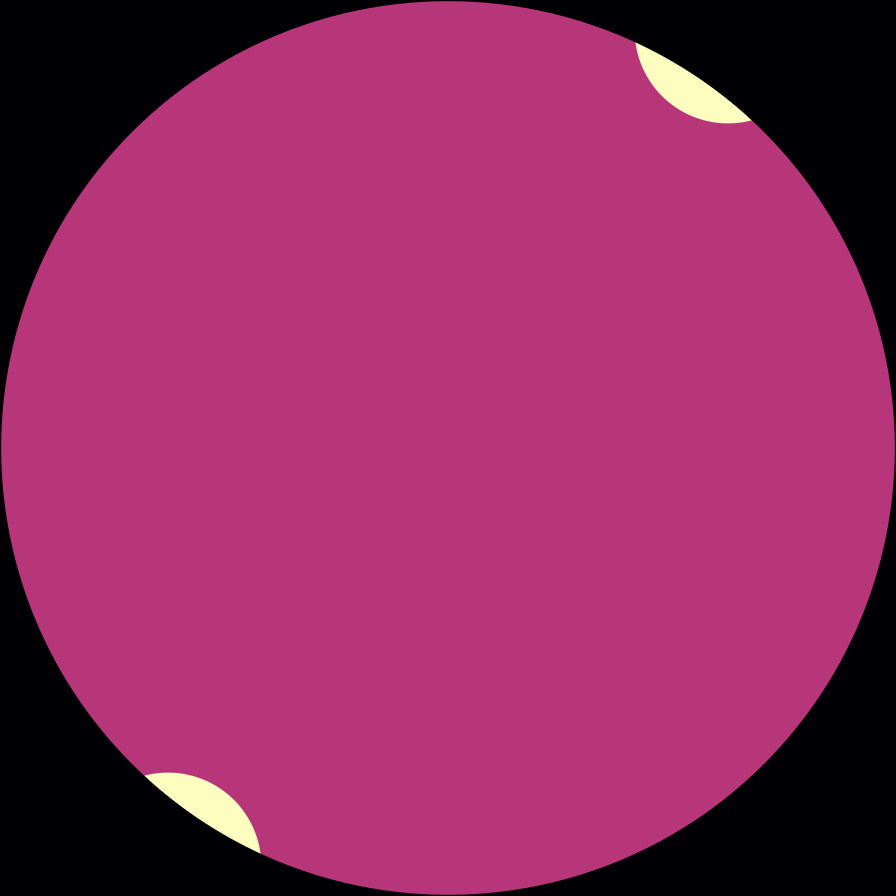
Give the GLSL for this background, as a WebGL 2 fragment shader.

```glsl
#version 300 es
precision highp float;
// A flat magenta disc fills a near-black canvas, with two pale caps on its rim.
// Both caps are one circle, repeated by a half turn about the centre and
// clipped by the disc; all edges come from circle distance functions.

uniform vec2 u_resolution;
out vec4 fragColor;

const vec3 NIGHT = vec3(0.001, 0.0, 0.014);
const vec3 MAGENTA = vec3(0.716, 0.212, 0.478);
const vec3 CREAM = vec3(0.988, 0.992, 0.749);

const float DISC_RADIUS = 0.4987;
const vec2 CAP_CENTER = vec2(0.3125, 0.4665);
const float CAP_RADIUS = 0.1042;

// Signed distance to a circle, negative inside
float circleDistance(vec2 p, vec2 center, float radius) {
    return length(p - center) - radius;
}

// Coverage of a shape, softened over one pixel
float coverage(float distance, float pixel) {
    return clamp(0.5 - distance / pixel, 0.0, 1.0);
}

// Folds the plane by a half turn onto the side that faces the axis
vec2 foldHalfTurn(vec2 p, vec2 axis) {
    return dot(p, axis) < 0.0 ? -p : p;
}

void main() {
    // Centred coordinates, the shorter side being one unit
    float pixel = 1.0 / min(u_resolution.x, u_resolution.y);
    vec2 p = (gl_FragCoord.xy - 0.5 * u_resolution) * pixel;

    float disc = coverage(circleDistance(p, vec2(0.0), DISC_RADIUS), pixel);
    vec2 folded = foldHalfTurn(p, CAP_CENTER);
    float cap = coverage(circleDistance(folded, CAP_CENTER, CAP_RADIUS), pixel);

    // Caps lie on the disc, the disc on the night
    vec3 surface = mix(MAGENTA, CREAM, cap);
    fragColor = vec4(mix(NIGHT, surface, disc), 1.0);
}
```
